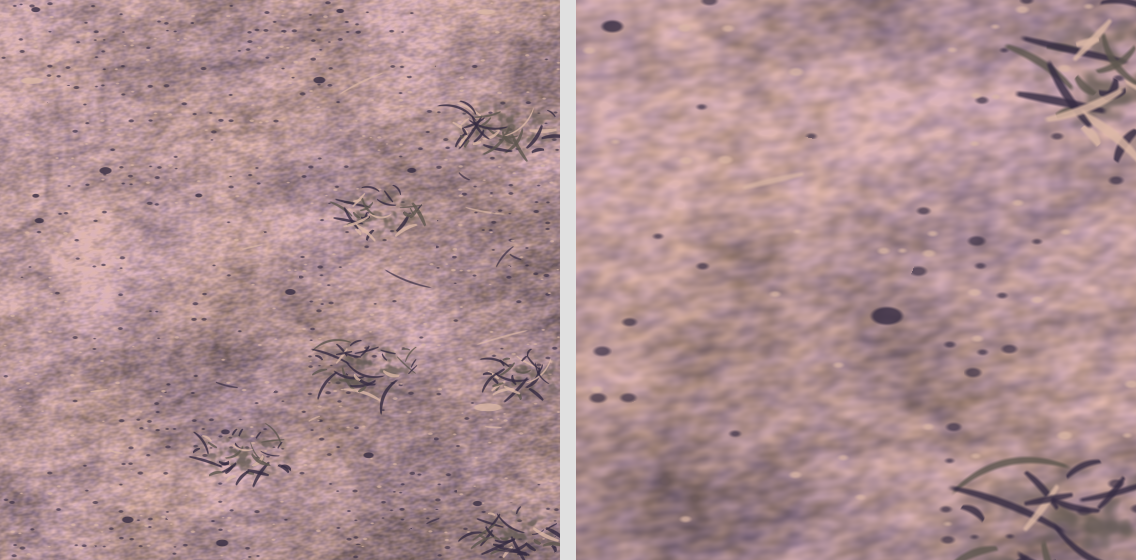
Left: the whole. Right: its middle third, enlarged.
A WebGL 1 fragment shader for this texture:

```glsl
precision highp float;
uniform vec2 u_resolution;

#define CLUMPS 9
#define BLADES 30
#define STRAWS 16
#define CLUMP_RADIUS vec2(0.105, 0.055)
#define GROUND_TILT 0.10
#define PATCH_CONTRAST 0.62
#define GRAIN_CONTRAST 0.55
#define SOFTNESS 0.0012

const vec3 DARK_SOIL = vec3(0.53, 0.435, 0.455);
const vec3 PALE_SOIL = vec3(0.84, 0.685, 0.69);
const vec3 SHADOW = vec3(0.21, 0.17, 0.26);
const vec3 MOSS = vec3(0.37, 0.34, 0.31);
const vec3 STRAW = vec3(0.86, 0.72, 0.65);

float hash(vec2 p) {
  return fract(sin(dot(p, vec2(127.1, 311.7))) * 43758.545);
}

vec2 hash2(vec2 p) {
  return vec2(hash(p), hash(p + 37.3));
}

float gradientAt(vec2 cell, vec2 offset) {
  float angle = 6.2832 * hash(cell);
  return dot(vec2(cos(angle), sin(angle)), offset);
}

// Gradient noise, roughly -0.7 to 0.7
float noise(vec2 p) {
  vec2 i = floor(p), f = fract(p);
  vec2 u = f * f * f * (f * (f * 6.0 - 15.0) + 10.0);
  vec2 e = vec2(1.0, 0.0);
  return mix(mix(gradientAt(i, f), gradientAt(i + e, f - e), u.x),
             mix(gradientAt(i + e.yx, f - e.yx), gradientAt(i + 1.0, f - 1.0), u.x), u.y);
}

// Coverage of a curved blade centred on the origin
float blade(vec2 p, float angle, float halfLength, float width, float bend, float blur) {
  float c = cos(angle), s = sin(angle);
  vec2 q = vec2(c * p.x + s * p.y, c * p.y - s * p.x);
  float along = q.x / halfLength;
  float sideways = abs(q.y - bend * halfLength * (1.0 - along * along));
  float taper = width * (1.0 - 0.5 * along * along);
  return (1.0 - smoothstep(taper - blur, taper + blur, sideways))
       * (1.0 - smoothstep(0.85, 1.0, abs(along)));
}

// Scattered flat grains, one candidate per grid cell
float grains(vec2 p, float cells, float chance, float blur) {
  vec2 q = p * cells, id = floor(q);
  vec2 centre = 0.3 + 0.4 * hash2(id + cells);
  float radius = mix(0.08, 0.2, hash(id + 5.7));
  vec2 d = (fract(q) - centre) * vec2(0.65, 1.15);
  float soft = blur * cells;
  return step(hash(id + 11.9), chance) * (1.0 - smoothstep(radius - soft, radius + soft, length(d)));
}

vec3 soil(vec2 p) {
  vec2 g = vec2(p.x, p.y - GROUND_TILT * p.x);
  vec2 warped = g + 0.03 * vec2(noise(g * 9.0), noise(g * 9.0 + 40.0));
  float patches = noise(warped * vec2(3.5, 5.0)) + 0.8 * noise(warped * vec2(9.0, 14.0) + 7.0);
  float grit = 0.8 * noise(warped * vec2(24.0, 44.0)) + 0.75 * noise(g * vec2(55.0, 110.0))
             + 0.65 * noise(g * vec2(110.0, 200.0));
  float tone = 0.5 + 0.34 * (p.y - 0.5) - 0.26 * (p.x - 0.5)
             + PATCH_CONTRAST * patches + GRAIN_CONTRAST * grit;

  // Faint dark veins on the pale, dry side
  float vein = 1.0 - smoothstep(0.0, 0.12, abs(noise(warped * vec2(8.0, 7.0) + 21.0)));
  tone -= 0.2 * vein * smoothstep(-0.1, 0.6, p.y - p.x);

  vec3 colour = mix(DARK_SOIL, PALE_SOIL, clamp(tone, -0.35, 1.08));
  float tint = 0.6 * noise(g * 6.0 + 60.0) + noise(g * vec2(70.0, 120.0) + 90.0);
  return colour + tint * vec3(-0.025, -0.015, 0.065);
}

void main() {
  vec2 p = gl_FragCoord.xy / u_resolution.y;
  float blur = max(SOFTNESS, 0.75 / u_resolution.y);
  vec3 colour = soil(p);

  // Dark crumbs and pale pebbles
  float crumbArea = smoothstep(-0.1, 0.3, noise(p * 6.0 + 15.0));
  colour = mix(colour, SHADOW, 0.65 * grains(p, 62.0, 0.04 + 0.13 * crumbArea, blur));
  colour = mix(colour, SHADOW, 0.8 * grains(p + 0.37, 24.0, 0.025, blur));
  colour = mix(colour, STRAW, 0.7 * grains(p + 0.61, 75.0, 0.06, blur));
  colour = mix(colour, STRAW, 0.8 * grains(p * vec2(0.6, 1.2), 20.0, 0.02, blur));

  // Withered clumps, favouring the lower right
  for (int i = 1; i <= CLUMPS; i++) {
    float id = float(i);
    vec2 centre = fract(id * vec2(0.7549, 0.5698) + vec2(0.15, 0.2));
    float size = smoothstep(-0.2, 0.15, centre.x - centre.y) * mix(0.75, 1.1, hash(vec2(id, 3.0)));
    vec2 local = p - centre;
    if (size < 0.1 || length(local) > 0.22) continue;
    float reach = length(local / (CLUMP_RADIUS * size));
    float litter = smoothstep(-0.15, 0.45, noise(p * vec2(38.0, 55.0)) + 0.5 * noise(p * 110.0));
    colour = mix(colour, MOSS, 0.75 * litter * (1.0 - smoothstep(0.3, 1.3, reach)));

    for (int j = 0; j < BLADES; j++) {
      vec2 seed = vec2(id * 7.3, float(j) * 1.7);
      vec2 r = hash2(seed), s = hash2(seed + 91.0);
      float spin = 6.2832 * r.x;
      vec2 root = CLUMP_RADIUS * size * sqrt(r.y) * vec2(cos(spin), sin(spin));
      float halfLength = mix(0.008, 0.042, s.x * s.x) * (0.5 + 0.5 * size);
      float angle = (s.y - 0.5) * 2.4;
      float kind = hash(seed + 53.0);
      vec3 tint = kind < 0.58 ? SHADOW : (kind < 0.8 ? MOSS : STRAW);
      float cover = blade(local - root, angle, halfLength, mix(0.0012, 0.0034, r.x), 0.7 * (r.y - 0.5), blur);
      colour = mix(colour, tint, 0.82 * cover);
    }
  }

  // Loose straws and twigs
  for (int k = 0; k < STRAWS; k++) {
    vec2 seed = vec2(float(k) * 3.1, 17.0);
    vec2 r = hash2(seed), s = hash2(seed + 29.0);
    vec2 centre = vec2(sqrt(r.x), r.y * 0.9);
    float cover = blade(p - centre, (s.x - 0.4) * 1.6, mix(0.012, 0.05, s.y * s.y), 0.0017, 0.3 * (s.x - 0.5), blur);
    colour = mix(colour, hash(seed + 71.0) < 0.45 ? SHADOW : STRAW, 0.7 * cover);
  }

  gl_FragColor = vec4(clamp(colour, 0.0, 1.0), 1.0);
}
```
